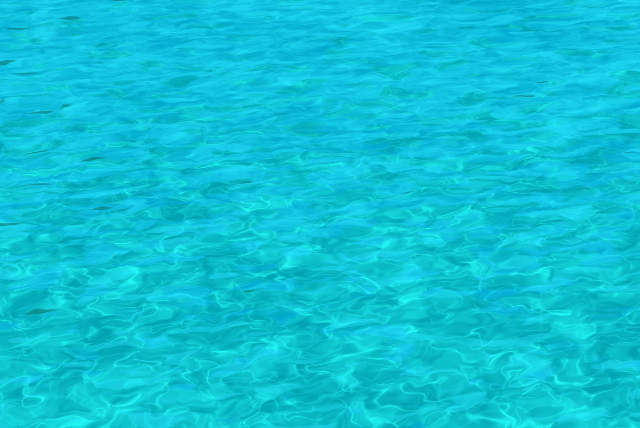
Give the GLSL for this texture, as a Shadertoy shader.

```glsl
#define CELLS vec2(13.0, 20.5)
#define TILT 0.13
#define FORESHORTEN 0.7
#define WARP 0.62
#define CAUSTIC_GAIN 0.52
#define SWELL_GAIN 0.56
#define DETAIL_GAIN 0.20
#define DEEP_TEAL vec3(0.00, 0.635, 0.69)
#define BRIGHT_TEAL vec3(0.12, 0.93, 0.93)
#define DEEP_BLUE vec3(0.01, 0.67, 0.83)
#define BRIGHT_BLUE vec3(0.14, 0.87, 0.98)
#define OLIVE vec3(0.05, 0.48, 0.46)

vec2 hashGradient(vec2 cell) {
    vec3 h = fract(vec3(cell.xyx) * vec3(0.1031, 0.1030, 0.0973));
    h += dot(h, h.yzx + 33.33);
    return 2.0 * fract((h.xx + h.yz) * h.zy) - 1.0;
}

// Gradient noise, roughly -1 to 1
float noise(vec2 p) {
    vec2 i = floor(p), f = p - i;
    vec2 u = f * f * f * (f * (f * 6.0 - 15.0) + 10.0);
    float a = dot(hashGradient(i), f);
    float b = dot(hashGradient(i + vec2(1, 0)), f - vec2(1, 0));
    float c = dot(hashGradient(i + vec2(0, 1)), f - vec2(0, 1));
    float d = dot(hashGradient(i + vec2(1, 1)), f - vec2(1, 1));
    return 1.5 * mix(mix(a, b, u.x), mix(c, d, u.x), u.y);
}

float fbm(vec2 p) {
    float sum = 0.0, amplitude = 0.6;
    for (int i = 0; i < 4; i++) {
        sum += amplitude * noise(p);
        p = mat2(1.9, 0.35, -0.35, 1.9) * p + 17.3;
        amplitude *= 0.52;
    }
    return sum;
}

vec2 warp(vec2 p) {
    vec2 bend = vec2(noise(p * 0.7 + 3.1), noise(p * 0.7 + 41.7));
    vec2 ripple = vec2(noise(p * 1.7 + 11.9), noise(p * 1.7 + 67.3));
    return p + WARP * bend + 0.28 * ripple;
}

// Bright closed contour of the noise, fading in and out along its length
float causticLine(vec2 p, float level) {
    float width = 0.075 + 0.05 * noise(p * 0.7 + 29.0);
    float strength = smoothstep(-0.35, 0.35, noise(p * 0.85 + 53.0));
    float distanceToLine = abs(noise(p) - level);
    return strength * exp(-pow(distanceToLine / width, 1.7));
}

// Patch whose edge is crisp in places and soft in others
float crest(vec2 p, float level) {
    float n = noise(p);
    float sharpness = 0.06 + 0.16 * smoothstep(-0.3, 0.3, noise(p * 0.9 + 5.0));
    return smoothstep(level, level + sharpness, n);
}

void mainImage(out vec4 fragColor, in vec2 fragCoord) {
    vec2 uv = fragCoord / iResolution.xy;
    float aspect = iResolution.x / iResolution.y;

    // Water plane, compressed towards the far edge
    vec2 plane = vec2((uv.x - 0.5) * aspect * (1.0 + 0.2 * uv.y),
                      uv.y * (1.0 + FORESHORTEN * uv.y));
    plane.y -= TILT * plane.x;
    vec2 p = plane * CELLS + 50.0;
    vec2 q = warp(p);
    vec2 r = p * vec2(0.6, 1.1) + 0.45 * (q - p);

    // Broad light and dark areas, and fine ripples
    float broad = 0.26 * noise(p * 0.22 + 71.0) + 0.16 * noise(p * 0.45 + 19.0);
    float detail = DETAIL_GAIN * (noise(q * vec2(2.0, 2.3) + 150.0)
                                + 0.7 * noise(q * vec2(3.6, 4.2) + 180.0));

    // Light refracted on the sea floor: rims, small rings and filled patches
    float nearness = 1.0 - smoothstep(0.35, 1.0, uv.y);
    float caustics = causticLine(q, 0.10)
                   + 0.85 * causticLine(q * 1.35 + 23.0, 0.24)
                   + 0.6 * causticLine(q * 1.7 + 83.0, -0.22)
                   + 0.45 * crest(q * 0.9 + 250.0, 0.20);
    caustics *= mix(0.5, 1.0, nearness);
    float swell = fbm(q * 0.8 + 90.0);
    float tone = 0.29 + broad + detail + SWELL_GAIN * swell + CAUSTIC_GAIN * caustics;
    vec3 floorColor = mix(DEEP_TEAL, BRIGHT_TEAL, clamp(tone, 0.0, 1.1));

    // Sky reflected in slanting ripples
    float ripples = fbm(r + 130.0);
    float skyShare = smoothstep(-0.04, 0.24, ripples + 0.68 * uv.y - 0.30);
    float glint = 0.42 + broad + detail + 0.75 * fbm(r * vec2(1.1, 1.5) + 210.0)
                + 0.28 * caustics;
    vec3 skyColor = mix(DEEP_BLUE, BRIGHT_BLUE, clamp(glint, 0.0, 1.05));
    vec3 color = mix(floorColor, skyColor, 0.82 * skyShare);

    // Pale crests and the dark troughs beside them
    float pale = crest(r * vec2(0.9, 1.35) + 310.0, 0.26);
    float trough = crest(r * vec2(1.2, 1.5) + 360.0, 0.26);
    color = mix(color, mix(DEEP_TEAL, DEEP_BLUE, 0.7 * uv.y), 0.45 * trough);
    color = mix(color, BRIGHT_BLUE, 0.42 * pale);

    // Thin glints along the ripples
    float thread = causticLine(r * vec2(1.3, 1.8) + 460.0, 0.15);
    color = mix(color, BRIGHT_BLUE, 0.38 * thread);

    // Sparse dark flecks, most of them at the far left
    float farLeft = smoothstep(0.4, 0.0, uv.x) * smoothstep(0.25, 0.95, uv.y);
    float fleckNoise = noise(r * vec2(1.0, 1.5) + 410.0);
    float fleck = smoothstep(0.0, 0.14, fleckNoise - 0.72 + 0.34 * farLeft);
    color = mix(color, OLIVE, 0.65 * fleck);

    fragColor = vec4(clamp(color, 0.0, 1.0), 1.0);
}
```
